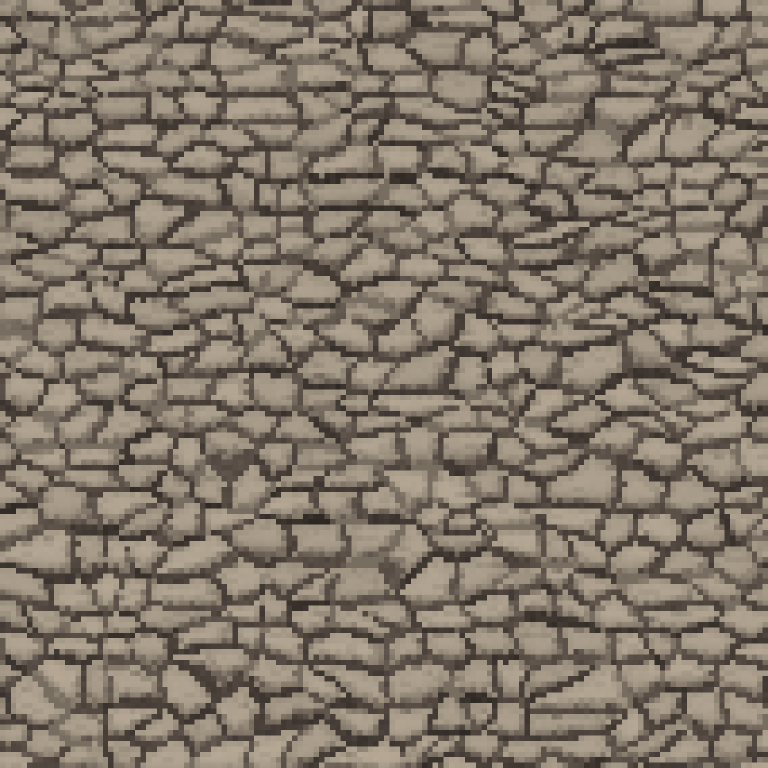
Reproduce this texture procedurally as a WebGL 1 fragment shader.

```glsl
precision highp float;
uniform vec2 u_resolution;

#define BLOCKS 142.0              // square blocks across the canvas
#define STONES vec2(16.5, 25.0)   // stone columns and rows
#define JITTER vec2(0.85, 0.65)   // scatter of stone centres
#define WARP 0.45                 // bending of the courses
#define JOINT_THIN 0.32           // joint on the lit side, in blocks
#define JOINT_WIDE 0.98           // joint on the shadow side, in blocks
#define JOINT_TONE 0.20
#define STONE_TONE 0.685
#define SHALLOW 0.13              // share of nearly closed joints
#define CHIPS 0.13                // share of chipped blocks

float hash(vec2 p) {
  vec3 a = fract(p.xyx * vec3(0.1031, 0.1030, 0.0973));
  a += dot(a, a.yzx + 33.33);
  return fract((a.x + a.y) * a.z);
}

float noise(vec2 p) {
  vec2 i = floor(p), f = fract(p);
  f = f * f * (3.0 - 2.0 * f);
  return mix(mix(hash(i), hash(i + vec2(1, 0)), f.x),
             mix(hash(i + vec2(0, 1)), hash(i + vec2(1, 1)), f.x), f.y);
}

// Canvas position to stone space: smaller stones on top, wavy courses
vec2 courses(vec2 uv) {
  vec2 q = vec2(uv.x, uv.y * (0.88 + 0.15 * uv.y)) * STONES;
  vec2 bend = vec2(noise(q * 0.6 + 7.0), noise(q * 0.6 + 41.0)) - 0.5;
  return q + 2.0 * WARP * bend;
}

vec2 stoneCentre(vec2 cell) {
  vec2 scatter = vec2(hash(cell + 3.7), hash(cell + 91.3)) - 0.5;
  return cell + 0.5 + JITTER * scatter + vec2(0.25 - 0.5 * mod(cell.y, 2.0), 0.0);
}

vec3 palette(float tone) {
  vec3 shadowTint = vec3(1.0, 0.87, 0.78), lightTint = vec3(1.0, 0.925, 0.82);
  return tone * mix(shadowTint, lightTint, smoothstep(0.2, 0.65, tone));
}

vec3 cobbles(vec2 uv) {
  vec2 block = floor(uv * BLOCKS);
  vec2 q = courses((block + 0.5) / BLOCKS);

  // Nearest stone
  vec2 home = floor(q), cell = home, toCentre = vec2(0.0);
  float nearest = 1e3;
  for (int y = -1; y <= 1; y++) {
    for (int x = -1; x <= 1; x++) {
      vec2 id = home + vec2(x, y);
      vec2 r = stoneCentre(id) - q;
      float d = dot(r, r);
      if (d < nearest) { nearest = d; cell = id; toCentre = r; }
    }
  }

  // Distance to its border, in blocks, with the border's direction
  float edge = 1e3;
  vec2 normal = vec2(0.0, 1.0), neighbour = cell;
  for (int y = -2; y <= 2; y++) {
    for (int x = -2; x <= 2; x++) {
      vec2 id = cell + vec2(x, y);
      vec2 r = stoneCentre(id) - q;
      vec2 across = r - toCentre;
      if (dot(across, across) > 1e-4) {
        vec2 n = normalize(across);
        float d = dot(0.5 * (r + toCentre), n) / length(n * STONES / BLOCKS);
        if (d < edge) { edge = d; normal = n; neighbour = id; }
      }
    }
  }

  float grain = hash(block + 17.0);
  float pairing = hash(cell + neighbour + 211.0);
  float shadowSide = smoothstep(-0.4, 0.6, 0.35 * normal.x - normal.y);
  float width = mix(JOINT_THIN, JOINT_WIDE, shadowSide) + 0.2 * (grain - 0.5);

  // Joints: deep below the stones, paler at their sides
  float joint = JOINT_TONE + 0.17 * pairing + 0.05 * abs(normal.x) + 0.06 * (grain - 0.5);
  joint = mix(joint, 0.47, step(1.0 - SHALLOW, pairing));

  // Stone faces: lit from above, soft rim, flat chips
  float rim = 1.0 - smoothstep(width, width + 1.7, edge);
  vec2 smoothOffset = toCentre + q - courses(uv);
  float face = STONE_TONE + 0.05 * (hash(cell + 57.0) - 0.5) - 0.02 * uv.y;
  face -= 0.10 * smoothstep(-0.1, 0.65, smoothOffset.y);
  face -= rim * (0.05 + 0.12 * shadowSide) * (0.6 + 0.8 * grain);
  float chip = step(1.0 - CHIPS, hash(floor(block / vec2(2.0, 1.0)) + 133.0));
  face -= chip * (0.04 + 0.09 * rim) + 0.015 * (grain - 0.5);

  return palette(edge < width ? joint : face);
}

void main() {
  // Four samples per pixel smooth the block edges
  vec3 colour = vec3(0.0);
  for (int i = 0; i < 4; i++) {
    float k = float(i);
    vec2 offset = vec2(mod(k, 2.0), floor(k / 2.0)) * 0.5 - 0.25;
    colour += cobbles((gl_FragCoord.xy + offset) / u_resolution);
  }
  gl_FragColor = vec4(colour * 0.25, 1.0);
}
```
